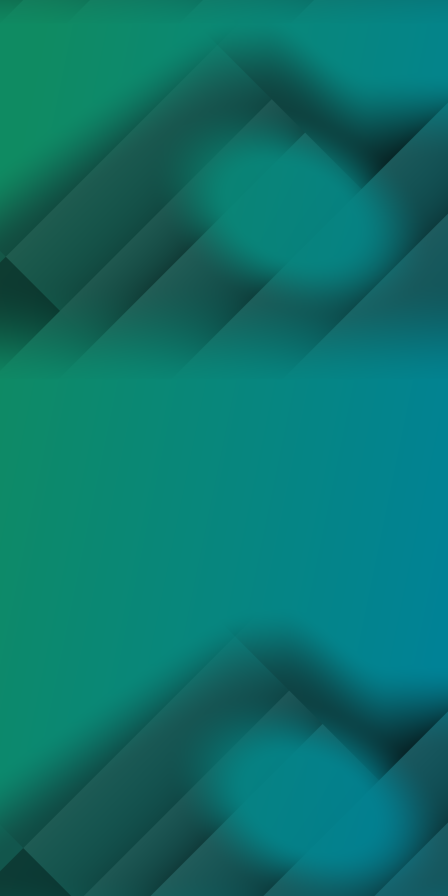
A WebGL 2 fragment shader for this background:

```glsl
#version 300 es
precision highp float;
// Green to blue gradient crossed by soft, dark chevron shadows.
// Each chevron is a blurred mask with a bright oval hole, cut by crisp
// diagonal strips that run from a light leading edge to a dark trailing one.
uniform vec2 u_resolution;
out vec4 fragColor;

// Antialiased step, about one pixel wide
float edge(float d) {
  return smoothstep(-1.0, 1.0, d * u_resolution.x);
}

// Blurred chevron: 1 in deep shadow, 0 outside
float shadowMask(vec2 p) {
  float slope = 0.339 - 0.72 * p.x;
  float roof = 0.104 + 0.135 * smoothstep(0.586, 0.833, p.x)
             + 0.5 * (slope + sqrt(slope * slope + 0.0025));
  float outer = smoothstep(-0.08, 0.12, p.y - roof);

  // Bright tilted oval in the middle
  vec2 q = mat2(0.91, -0.42, 0.42, 0.91) * (p - vec2(0.651, 0.474));
  float hole = 1.0 - smoothstep(0.55, 1.3, length(q / vec2(0.26, 0.17)));

  // Fade at the foot, ending in a faint hard line
  float foot = (1.0 - smoothstep(0.625, 0.872, p.y)) * edge(0.846 - p.y);
  return outer * (1.0 - 0.95 * hole) * foot;
}

// Diagonal strips: x is the light part, y the dark part
vec2 stripShade(vec2 p) {
  float starts[5] = float[5](0.586, 0.828, 0.977, 1.229, 1.477);
  float s = p.x + p.y;
  float across = p.x - p.y;
  float rightCut = edge(0.385 - across);
  float leftCut = edge(across + 0.56);
  vec2 shade = vec2(0.0);
  for (int i = 0; i < 5; i++) {
    float d = s - starts[i];
    float inside = edge(d);
    float bound = i == 0 ? leftCut : (i < 3 ? rightCut : 1.0);
    float trail = i < 2 ? 0.12 : 0.32;
    shade.x += 0.10 * inside * exp(-max(d, 0.0) / 0.13) * bound;
    shade.y += trail * (1.0 - inside) * exp(min(d, 0.0) / 0.09) * bound;
  }
  // Dark corner left of the first strip, and the wedge right of the peak
  shade.y += 0.3 * (1.0 - leftCut) * edge(s - 0.586) * edge(0.828 - s);
  shade.y += 0.22 * (1.0 - rightCut) * edge(1.229 - s);
  return shade;
}

void main() {
  // Canvas widths, with y running down from the top
  vec2 p = gl_FragCoord.xy / u_resolution;
  p = vec2(p.x, 2.0 - 2.0 * p.y);

  // Tilted base gradient
  float t = clamp(0.85 * p.x + 0.175 * (p.y - 1.0) + 0.08, 0.0, 1.0);
  vec3 color = mix(vec3(0.06, 0.545, 0.385), vec3(0.0, 0.51, 0.59), t);

  // Three repeats of the chevron
  vec2 offsets[3] = vec2[3](vec2(0.018, -0.794), vec2(0.0), vec2(0.039, 1.32));
  for (int i = 0; i < 3; i++) {
    vec2 local = p - offsets[i];
    float mask = shadowMask(local);
    vec2 shade = stripShade(local) * mask;
    color = mix(color, vec3(0.09, 0.22, 0.22), 0.62 * mask);
    color *= 1.0 - min(shade.y, 0.6);
    color = mix(color, vec3(0.55), shade.x);
  }
  fragColor = vec4(color, 1.0);
}
```
